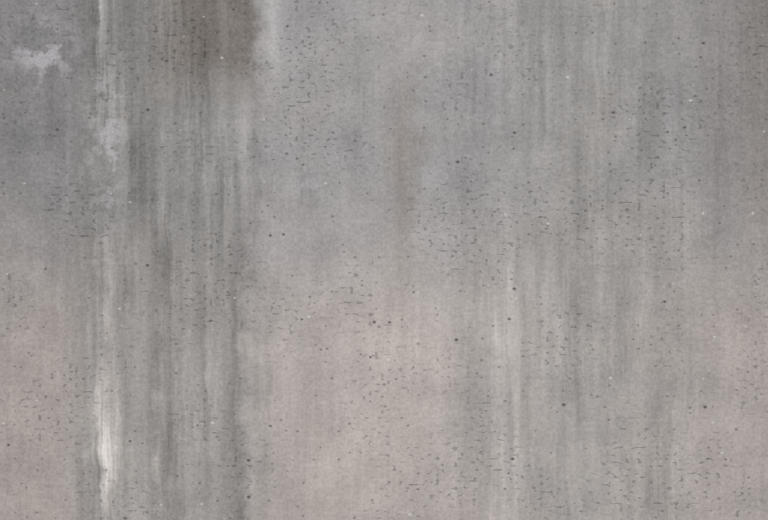
Give the GLSL for this texture, as a Shadertoy shader.

```glsl
const vec3 COOL_TINT = vec3(1.005, 0.993, 1.0);
const vec3 WARM_TINT = vec3(1.045, 0.992, 0.963);
const vec3 MOSS_TINT = vec3(1.012, 0.998, 0.978);
const vec3 RUST_TINT = vec3(1.05, 0.99, 0.94);
const vec3 LIME_COLOR = vec3(0.70, 0.69, 0.70);
const vec3 PIT_COLOR = vec3(0.28, 0.26, 0.25);
const vec3 FLECK_COLOR = vec3(0.84, 0.83, 0.81);

vec2 hash2(vec2 p) {
    vec3 q = fract(p.xyx * vec3(0.1031, 0.1030, 0.0973));
    q += dot(q, q.yzx + 33.33);
    return fract((q.xx + q.yz) * q.zy);
}

float cornerSlope(vec2 cell, vec2 offset) {
    float angle = 6.2832 * hash2(cell).x;
    return dot(vec2(cos(angle), sin(angle)), offset);
}

float gradientNoise(vec2 p) {
    vec2 i = floor(p), f = fract(p);
    vec2 w = f * f * f * (f * (f * 6.0 - 15.0) + 10.0);
    vec2 e = vec2(1.0, 0.0);
    float low = mix(cornerSlope(i, f), cornerSlope(i + e, f - e), w.x);
    float high = mix(cornerSlope(i + e.yx, f - e.yx), cornerSlope(i + e.xx, f - e.xx), w.x);
    return mix(low, high, w.y);
}

float fbm(vec2 p, int octaves) {
    float sum = 0.0, gain = 1.0;
    for (int i = 0; i < octaves; i++) {
        sum += gain * gradientNoise(p);
        p = p * 2.03 + 17.7;
        gain *= 0.6;
    }
    return sum;
}

float band(float x, float center, float width) {
    float d = (x - center) / width;
    return exp(-d * d);
}

float blob(vec2 p, vec2 center, vec2 size) {
    vec2 d = (p - center) / size;
    return exp(-dot(d, d));
}

// Sparse oval spots, one candidate per grid cell
float spots(vec2 p, float cells, float density, float radius) {
    vec2 q = p * cells, id = floor(q);
    vec2 pick = hash2(id + cells);
    vec2 center = 0.3 + 0.4 * hash2(id + 57.0);
    float d = length((fract(q) - center) * vec2(0.8, 1.0));
    float soft = cells / iResolution.y;
    float r = radius * (0.5 + pick.y);
    return step(pick.x, density) * (1.0 - smoothstep(r - soft, r + soft, d));
}

void mainImage(out vec4 fragColor, in vec2 fragCoord) {
    vec2 uv = fragCoord / iResolution.xy;
    vec2 p = fragCoord / iResolution.y;
    float cloud = fbm(p * 3.0 + 4.0, 4);
    float mottle = fbm(p * 14.0 + 31.0, 5);
    vec2 wuv = uv + vec2(0.014, 0.06) * vec2(mottle, cloud);

    // Broad light and shade
    float upper = smoothstep(0.3, 0.72, wuv.y);
    float tone = mix(0.635, 0.595, upper);
    tone += 0.05 * blob(wuv, vec2(0.5, 0.33), vec2(0.22, 0.3));
    tone += 0.025 * blob(wuv, vec2(0.6, 0.95), vec2(0.2, 0.2));
    tone -= 0.08 * blob(wuv, vec2(0.02, 0.85), vec2(0.14, 0.35));
    tone -= 0.07 * blob(wuv, vec2(1.0, 0.9), vec2(0.09, 0.4));
    tone -= 0.03 * blob(wuv, vec2(0.02, 0.1), vec2(0.12, 0.3));
    tone += 0.032 * cloud + 0.036 * mottle;

    // Vertical run-off streaks
    float leftZone = smoothstep(0.07, 0.12, wuv.x) * (1.0 - smoothstep(0.29, 0.37, wuv.x));
    float rightZone = band(wuv.x, 0.76, 0.15);
    float wide = fbm(vec2(p.x * 17.0, p.y * 1.1 + 5.0), 3);
    float fine = fbm(vec2(p.x * 60.0 + 0.3 * mottle, p.y * 3.5 + 9.0), 3);
    float fade = clamp(0.75 + 1.4 * gradientNoise(vec2(p.x * 14.0, p.y * 4.0)), 0.0, 1.5);
    float streak = 0.6 * wide + 0.7 * fine * fade;
    tone += streak * (0.032 + 0.085 * leftZone + 0.05 * rightZone);
    tone -= 0.04 * leftZone + 0.022 * rightZone;

    // Named stains and pale runs
    float lower = 1.0 - smoothstep(0.4, 0.75, wuv.y);
    float darkRun = band(wuv.x, 0.307, 0.014) * lower;
    darkRun += 0.5 * fade * band(wuv.x, 0.197, 0.009) + 0.4 * fade * band(wuv.x, 0.105, 0.008);
    float paleRun = fade * band(wuv.x, 0.14, 0.011) + 0.5 * band(wuv.x, 0.66, 0.022) * lower;
    float topEdge = smoothstep(0.80, 0.92, wuv.y);
    float topStain = topEdge * smoothstep(0.17, 0.26, wuv.x) * (1.0 - smoothstep(0.32, 0.34, wuv.x));
    float midStain = blob(wuv, vec2(0.525, 0.68), vec2(0.02, 0.20));
    tone -= darkRun * (0.075 + 0.08 * fine) + 0.10 * topStain + 0.045 * midStain;
    tone += paleRun * (0.07 + 0.10 * fine) + 0.08 * topEdge * band(wuv.x, 0.355, 0.016);

    // Warm base, cool top, grey and rusty runs
    float warm = clamp(0.95 - 0.85 * upper + 0.4 * cloud, 0.0, 1.0);
    warm = max(warm, 0.6 * smoothstep(0.85, 1.0, wuv.x));
    vec3 tint = mix(COOL_TINT, WARM_TINT, warm);
    tint = mix(tint, MOSS_TINT, 0.6 * clamp(leftZone + rightZone, 0.0, 1.0));
    tint = mix(tint, RUST_TINT, clamp(0.7 * topStain + 0.5 * midStain, 0.0, 1.0));
    vec3 color = tone * tint;

    // Flaking lime patches
    float lime = blob(uv, vec2(0.055, 0.90), vec2(0.04, 0.06));
    lime += 0.9 * blob(uv, vec2(0.14, 0.72), vec2(0.025, 0.13));
    lime += 0.8 * blob(uv, vec2(0.40, 0.63), vec2(0.02, 0.03));
    float flakes = smoothstep(-0.15, 0.4, fbm(p * 22.0 + 8.0, 4));
    color = mix(color, LIME_COLOR, clamp(lime * flakes, 0.0, 0.8));

    // Grain, short scuffs, pits and flecks
    float grain = gradientNoise(p * 175.0) + 0.7 * gradientNoise(p * vec2(75.0, 100.0) + 40.0);
    color += 0.045 * grain;
    float scuffs = smoothstep(0.2, 0.5, gradientNoise(p * vec2(85.0, 140.0) + 3.0));
    scuffs *= smoothstep(-0.25, 0.35, gradientNoise(p * 6.0 + 21.0));
    color *= 1.0 - 0.17 * scuffs;
    float pits = max(spots(p, 30.0, 0.035, 0.055), 0.6 * spots(p, 90.0, 0.05, 0.13));
    color = mix(color, PIT_COLOR, 0.65 * pits);
    color = mix(color, FLECK_COLOR, 0.6 * spots(p + 7.3, 50.0, 0.012, 0.09));
    fragColor = vec4(clamp(color, 0.0, 1.0), 1.0);
}
```
